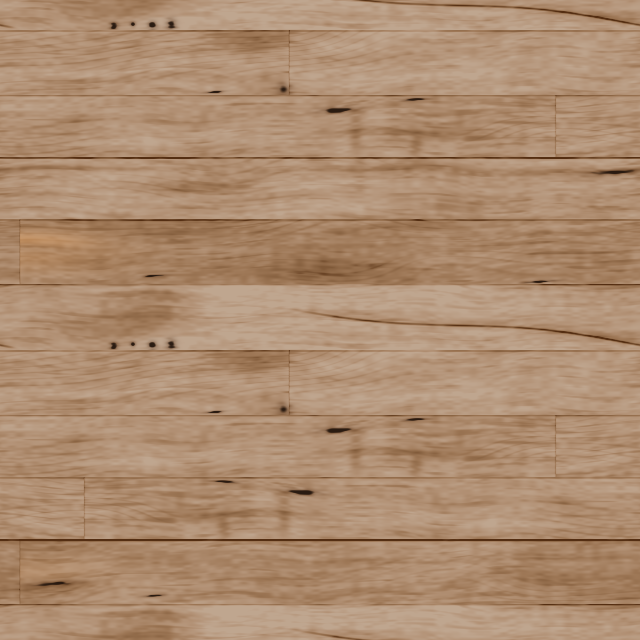
A Shadertoy shader for this texture:

```glsl
// Ten rows of worn maple boards with butt joints, knots, stains and a long crack.
// Rows share six board designs; wrapped noise and sines form the grain, and one
// tone value is darkened part by part, then mapped to a wood colour ramp.
const float TAU = 6.2831853;
const float ROWS = 10.0;
const float ROW_SHIFT = 0.52;
const float SEAM = 0.0011, DARK_SEAM = 0.0018, JOINT = 0.0009, CRACK = 0.0016; // half widths
const vec3 DARK  = vec3(0.33, 0.18, 0.07);
const vec3 UMBER = vec3(0.53, 0.38, 0.25);
const vec3 TAN   = vec3(0.62, 0.47, 0.34);
const vec3 LIGHT = vec3(0.70, 0.57, 0.46);
const vec3 PALE  = vec3(0.75, 0.65, 0.56);
const vec3 HONEY = vec3(0.82, 0.59, 0.37);
const vec3 KNOT  = vec3(0.13, 0.08, 0.05);
// Per design: mean tone, joint position (negative for none), slant of the rings
const vec3 BOARD[6] = vec3[6](vec3(1.85, -1, 0), vec3(2.1, 0.452, 1.6), vec3(2.05, 0.868, 0.5),
    vec3(2.3, -1, 0), vec3(1.5, 0.031, 0.3), vec3(1.6, 0.031, 0.3));
// Knots: design + x, height from board top, radii in canvas units
const int KNOTS = 9;
const vec4 KNOT_AT[KNOTS] = vec4[KNOTS](
    vec4(1.443, 0.92, 0.009, 0.007), vec4(1.335, 0.96, 0.012, 0.0015),
    vec4(2.528, 0.25, 0.021, 0.0036), vec4(2.648, 0.08, 0.014, 0.002),
    vec4(3.958, 0.25, 0.03, 0.0032), vec4(4.241, 0.88, 0.014, 0.002),
    vec4(4.845, 0.97, 0.02, 0.0015), vec4(5.08, 0.7, 0.032, 0.0028),
    vec4(5.241, 0.88, 0.012, 0.0014));
// Stains: design + x, height from board top, radius along, radius across the board
const int STAINS = 12;
const vec4 STAIN_AT[STAINS] = vec4[STAINS](
    vec4(0.25, 0.4, 0.07, 0.25), vec4(1.415, 0.9, 0.035, 0.16), vec4(1.4, 0.2, 0.05, 0.22),
    vec4(2.556, 0.65, 0.011, 0.35), vec4(2.65, 0.8, 0.01, 0.2), vec4(2.62, 0.62, 0.13, 0.05),
    vec4(3.3, 0.48, 0.09, 0.11), vec4(3.58, 0.2, 0.18, 0.07), vec4(3.9, 0.25, 0.13, 0.06),
    vec4(3.1, 0.2, 0.18, 0.04), vec4(4.5, 0.85, 0.2, 0.2), vec4(5.1, 0.72, 0.06, 0.1));

float hash(vec2 p) {
    vec3 q = fract(p.xyx * 0.1031);
    q += dot(q, q.yzx + 33.33);
    return fract((q.x + q.y) * q.z);
}
// Value noise whose x frequency is also its period
float noise(vec2 p, vec2 freq, float seed) {
    p = p * freq + vec2(0, seed);
    vec2 i = floor(p), f = fract(p);
    f = f * f * (3.0 - 2.0 * f);
    float a = mod(i.x, freq.x), b = mod(i.x + 1.0, freq.x);
    return mix(mix(hash(vec2(a, i.y)), hash(vec2(b, i.y)), f.x),
               mix(hash(vec2(a, i.y + 1.0)), hash(vec2(b, i.y + 1.0)), f.x), f.y);
}
float wrapDelta(float d) { return fract(d + 0.5) - 0.5; }
float line(float d, float halfWidth, float px) {
    return 1.0 - smoothstep(halfWidth - px, halfWidth + px, abs(d));
}
vec3 woodRamp(float tone) {
    vec4 t = clamp(vec4(tone, tone - 1.0, tone - 2.0, -tone), 0.0, 1.0);
    return mix(mix(mix(mix(UMBER, TAN, t.x), LIGHT, t.y), PALE, t.z), DARK, t.w);
}

void mainImage(out vec4 fragColor, in vec2 fragCoord) {
    vec2 uv = fragCoord / iResolution.xy;
    float px = 0.8 / min(iResolution.x, iResolution.y);
    // Rows from the top, uneven in height; one is mirrored
    float u = (1.0 - uv.y) * ROWS + ROW_SHIFT;
    u = mod(u + 0.03 - 0.03 * cos(TAU * (u - 1.75) / 5.0), ROWS);
    int row = int(u), id = row == 9 ? 5 : row == 8 ? 2 : row % 5;
    float v = fract(u), x = row == 8 ? 1.0 - uv.x : uv.x;
    vec3 board = BOARD[id];
    bool jointed = board.y >= 0.0;
    float along = jointed ? fract(x - board.y) : x, seed = float(id) * 71.0;
    // Grain: streaks, fibres, pores, faint cross bars and dark dashes
    float bend = 0.035 * sin(TAU * (2.0 * along + 0.4 * v) + seed) + 0.02 * sin(TAU * 5.0 * along + seed);
    vec2 p = vec2(along, v), g = vec2(along, v + bend + (jointed ? 0.3 * along : 0.0));
    float streak = noise(g, vec2(4, 6), seed), fibre = noise(g, vec2(11, 17), seed);
    float pores = noise(g, vec2(80, 27), seed), bars = noise(p, vec2(55, 3), seed);
    float cloud = noise(p, vec2(6, 1.5), seed);
    float tone = board.x + 0.85 * (streak + cloud - 1.0) + 0.75 * (fibre - 0.5)
               + 0.8 * (pores - 0.5) + 0.4 * (bars - 0.5);
    tone -= 0.7 * smoothstep(0.65, 0.95, noise(g, vec2(16, 21), seed + 5.0));
    // Thin growth rings
    float ring = 0.5 + 0.5 * sin(TAU * (7.0 * (v + board.z * along) + 4.0 * cloud + bend));
    tone -= 0.5 * pow(ring, 6.0) * smoothstep(0.4, 0.8, noise(p, vec2(5, 2), seed + 9.0));
    // Pale wood and the long crack
    if (id == 0) {
        tone += 0.8 * smoothstep(0.27, 0.35, x + 0.09 * v + 0.03 * streak) * (1.0 - smoothstep(0.8, 1.0, x));
        float t = fract(x - 0.43) / 0.57;
        float d = (v - 0.33 - 0.58 * t - 0.07 * sin(TAU * t) - 0.02 * cloud) / ROWS;
        float fade = smoothstep(0.0, 0.2, t) * (1.0 - smoothstep(1.0, 1.06, t));
        tone -= fade * (1.8 * line(d, CRACK, px) + 1.3 * exp(-abs(d) * (d < 0.0 ? 130.0 : 450.0)));
    }
    // Stains follow the fibres
    for (int i = 0; i < STAINS; i++) {
        vec4 s = STAIN_AT[i];
        vec2 d = vec2(wrapDelta(x - s.x), v - s.y + 0.7 * bend) / s.zw;
        if (int(s.x) == id) tone -= (0.4 + 1.6 * fibre) * exp(-dot(d, d));
    }
    // Seams and butt joints
    bool bold = id == 3 || id == 5;
    float wear = 0.7 + 0.6 * noise(vec2(x, 0), vec2(24, 1), seed);
    tone -= (bold ? 3.0 : 1.7) * wear * line(v / ROWS - 0.0016, bold ? DARK_SEAM : SEAM, px);
    if (jointed) tone -= 1.1 * wear * line(wrapDelta(x - board.y), JOINT, px);
    vec3 color = woodRamp(tone);
    float glow = exp(-pow(along / 0.14, 2.0) - pow((v - 0.5) / 0.28, 2.0));
    color = mix(color, HONEY, glow * streak * (id == 4 ? 1.0 : id == 5 ? 0.3 : 0.0));
    // Ragged knots, then a row of worm holes
    float rim = 9.0;
    for (int i = 0; i < KNOTS; i++) {
        vec4 k = KNOT_AT[i];
        vec2 d = vec2(wrapDelta(x - k.x), (v - k.y) / ROWS);
        if (int(k.x) == id) rim = min(rim, length(vec2(d.x, d.y + 0.06 * d.x) / k.zw));
    }
    for (float n = 0.0; n < 4.0 && id == 0; n++) {
        vec2 d = vec2(wrapDelta(x - 0.178 - 0.03 * n), (v - 0.95 + 0.04 * hash(vec2(n, 8))) / ROWS);
        rim = min(rim, length(d) / (0.003 + 0.004 * hash(vec2(n, 4))));
    }
    rim = max(rim + 0.7 * (pores - 0.5), 0.0);
    color = mix(color, DARK, 0.6 * exp(-0.6 * rim * rim));
    color = mix(color, KNOT, 0.9 - 0.9 * smoothstep(0.4, 1.1, rim));
    fragColor = vec4(color, 1.0);
}
```
